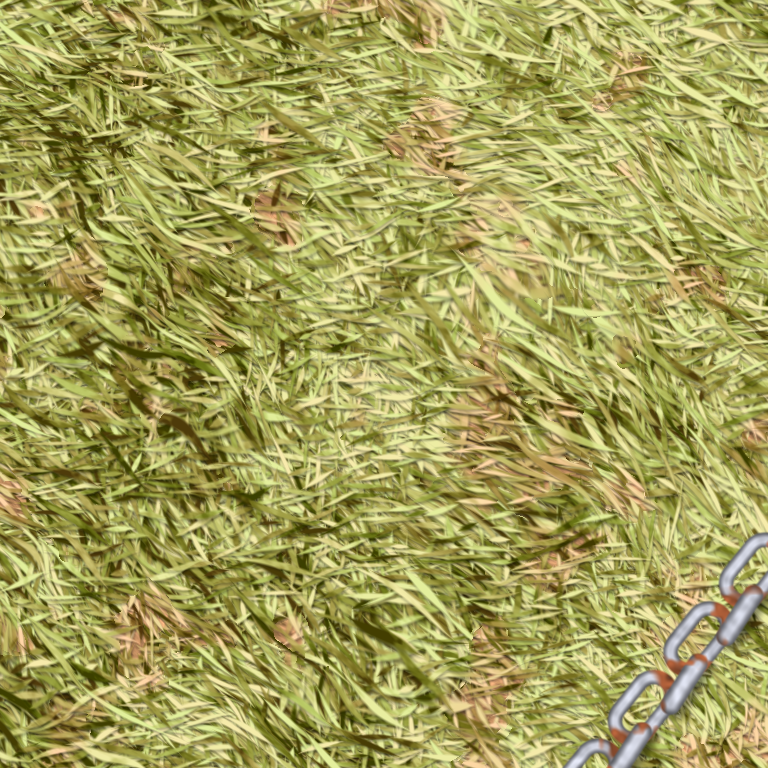
A three.js fragment shader for this texture:

```glsl
varying vec2 vUv;

const vec3 DEEP = vec3(0.27, 0.24, 0.01);
const vec3 OLIVE = vec3(0.45, 0.44, 0.11);
const vec3 MOSS = vec3(0.63, 0.62, 0.27);
const vec3 LEAF = vec3(0.77, 0.78, 0.43);
const vec3 STRAW = vec3(0.93, 0.93, 0.64);
const vec3 SOIL = vec3(0.86, 0.70, 0.48);
const vec3 STEEL = vec3(0.66, 0.67, 0.71);
const vec3 RUST = vec3(0.55, 0.30, 0.18);
const int LAYERS = 18;

float hash(vec2 p) {
  return fract(sin(dot(p, vec2(127.1, 311.7))) * 43758.5453);
}

float noise(vec2 p) {
  vec2 i = floor(p);
  vec2 f = fract(p);
  f = f * f * (3.0 - 2.0 * f);
  return mix(mix(hash(i), hash(i + vec2(1.0, 0.0)), f.x),
             mix(hash(i + vec2(0.0, 1.0)), hash(i + 1.0), f.x), f.y);
}

float fbm(vec2 p) {
  return 0.55 * noise(p) + 0.3 * noise(p * 2.1 + 7.3) + 0.15 * noise(p * 4.3 + 3.1);
}

vec2 noise2(vec2 p) {
  return vec2(noise(p), noise(p + 11.0)) - 0.5;
}

vec2 rotate(vec2 p, float a) {
  float c = cos(a);
  float s = sin(a);
  return vec2(c * p.x + s * p.y, c * p.y - s * p.x);
}

float fill(float d, float soft) {
  return 1.0 - smoothstep(-soft, soft, d);
}

// Shadow to sunlit grass, spaced by how common each tone is
vec3 grassTone(float t) {
  vec3 c = mix(DEEP, OLIVE, smoothstep(0.0, 0.13, t));
  c = mix(c, MOSS, smoothstep(0.13, 0.33, t));
  c = mix(c, LEAF, smoothstep(0.33, 0.58, t));
  return mix(c, STRAW, smoothstep(0.58, 0.85, t));
}

// Tapered, slightly bent blade lying along x
float bladeDist(vec2 p, float halfLen, float halfWidth, float bend) {
  float x = p.x / halfLen;
  return abs(p.y + bend * p.x * p.x) - halfWidth * (1.0 - x * x);
}

// One patchy sheet of blades combed along an angle, each with a soft shadow
vec3 addBlades(vec3 col, vec2 p, float seed, float angle, float size, float light, float cover) {
  vec2 cell = vec2(0.056, 0.024) * size;
  vec2 q = rotate(p, angle) + seed * vec2(0.371, 0.193);
  vec2 home = floor(q / cell);
  vec2 shadowShift = rotate(vec2(-0.001, 0.003), angle);
  for (int j = -1; j <= 1; j++) {
    for (int i = -1; i <= 1; i++) {
      vec2 id = home + vec2(float(i), float(j));
      vec2 key = id + seed * 17.3;
      float rnd = hash(key + 5.1);
      float hue = hash(key + 9.7) - 0.5;
      vec2 center = (id + vec2(hash(key), hash(key + 2.3))) * cell;
      float keep = step(1.0 - cover, noise(center * 11.0 + seed * 3.7));
      float turn = (hash(key + 3.9) - 0.5) * 0.6;
      float halfLen = cell.x * mix(0.3, 0.95, hash(key + 6.4));
      float halfWidth = mix(0.0026, 0.0048, hash(key + 8.2)) * (0.5 + 0.5 * size);
      float bend = hue * 3.0;
      vec2 b = rotate(q - center, turn);
      vec2 s = rotate(q - center + shadowShift, turn);
      float shade = keep * fill(bladeDist(s, halfLen, halfWidth, bend), 0.003);
      float body = keep * fill(bladeDist(b, halfLen, halfWidth, bend), 0.0021);
      vec3 tint = grassTone(clamp(rnd + light, 0.0, 1.0));
      tint += hue * vec3(0.09, -0.02, 0.07);
      col = mix(col * (1.0 - 0.27 * shade), tint, body);
    }
  }
  return col;
}

float capsule(vec2 p, float halfLen) {
  return length(vec2(max(abs(p.x) - halfLen, 0.0), p.y));
}

// Metal tube shaded from its axis distance, rusty toward the link ends
vec3 addTube(vec3 col, vec2 p, float axis, float radius, float wear) {
  float grit = noise(p * 110.0);
  vec3 metal = STEEL * mix(1.25, 0.6, smoothstep(0.2, 1.0, abs(axis / radius)));
  metal *= 0.85 + 0.25 * grit;
  metal = mix(metal, RUST * (0.6 + 0.8 * grit), smoothstep(0.5, 0.8, wear + 0.4 * (grit - 0.5)));
  return mix(col, metal, fill(abs(axis) - radius, 0.002));
}

// Alternating open and edge-on links along a diagonal
vec3 addChain(vec3 col, vec2 p) {
  float pitch = 0.115;
  vec2 q = rotate(p - vec2(0.79, 0.01), 0.89);
  vec2 ring = vec2(mod(q.x - 0.083 + 0.5 * pitch, pitch) - 0.5 * pitch, q.y - 0.006);
  vec2 bar = vec2(mod(q.x - 0.083, pitch) - 0.5 * pitch, q.y + 0.016);
  bar = rotate(bar, 0.1);
  float shadow = capsule(bar + vec2(0.0, 0.01), 0.034) - 0.012;
  col *= 1.0 - 0.4 * fill(shadow, 0.008);
  col = addTube(col, p, capsule(ring, 0.022) - 0.023, 0.0095, abs(ring.x) / 0.06 - 12.0 * ring.y);
  return addTube(col, p, capsule(bar, 0.032), 0.013, abs(bar.x) / 0.06 + 12.0 * bar.y);
}

void main() {
  vec2 p = vUv;
  vec2 flow = p + 0.06 * noise2(p * 4.0) + 0.014 * noise2(p * 17.0);
  float bare = smoothstep(0.56, 0.72, fbm(p * 11.0 + 19.0));
  float dapple = fbm(rotate(flow, -0.6) * vec2(38.0, 75.0));
  float light = 0.06 + 0.6 * (fbm(p * 5.0 + 2.7) - 0.5) + 0.12 * (p.x - 0.5);
  light += 0.7 * (dapple - 0.5);

  // Thatch and bare earth under the blades
  float thatch = fbm(rotate(flow, -0.6) * vec2(60.0, 130.0));
  vec3 col = mix(grassTone(thatch * 0.8), SOIL * (0.5 + 0.8 * thatch), 0.3 + 0.5 * bare);

  // Short broken blades, with a longer sheet now and then
  for (int n = 0; n < LAYERS; n++) {
    float k = float(n);
    float u = fract(k * 0.618) - 0.5;
    float angle = -0.6 + u * (1.2 + 5.0 * u * u);
    float longSheet = step(4.5, mod(k, 6.0));
    float size = mix(mix(0.6, 0.95, hash(vec2(k, 4.0))), 1.4, longSheet);
    float cover = mix(0.58, 0.42, longSheet) - 0.15 * bare;
    col = addBlades(col, flow, k + 1.0, angle, size, light, cover);
  }

  // Warmer where the turf is thin
  col = mix(col, col * vec3(1.05, 0.91, 0.98), bare);
  gl_FragColor = vec4(clamp(addChain(col, p), 0.0, 1.0), 1.0);
}
```
